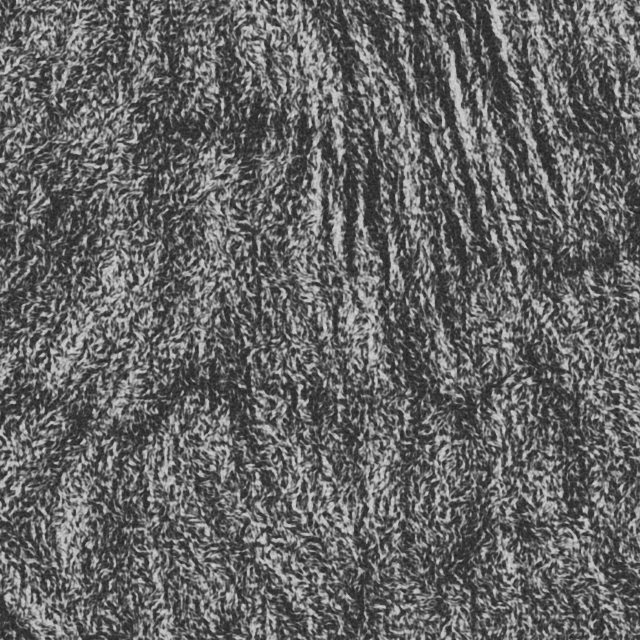
A WebGL 2 fragment shader for this texture:

```glsl
#version 300 es
precision highp float;
// Rough grey relief: jumbled bright grains on a bending flow, with thin streaks and dark faults.

#define GRAIN_FREQ 125.0
#define FINE_FREQ 225.0
#define STREAK_FREQ 56.0
#define PATCH_FREQ 13.0
#define GRAIN_AMOUNT 0.70
#define FINE_AMOUNT 0.46
#define PATCH_AMOUNT 0.28
#define FAULT_DEPTH 0.9
#define CONTRAST 1.8
#define BIAS -0.78
#define DARK 0.19
#define LIGHT 0.78

uniform vec2 u_resolution;
out vec4 fragColor;

const float TAU = 6.28318;

// Random unit gradient for a lattice cell
vec2 gradient(ivec2 cell) {
    uvec2 c = uvec2(cell);
    uint h = c.x * 1597334677u ^ c.y * 3812015801u;
    h = (h ^ (h >> 15)) * 2246822519u;
    h = (h ^ (h >> 13)) * 3266489917u;
    h ^= h >> 16;
    float angle = float(h & 65535u) / 65536.0 * TAU;
    return vec2(cos(angle), sin(angle));
}

float gradientNoise(vec2 p) {
    ivec2 i = ivec2(floor(p));
    vec2 f = fract(p);
    vec2 u = f * f * f * (f * (f * 6.0 - 15.0) + 10.0);
    float a = dot(gradient(i), f);
    float b = dot(gradient(i + ivec2(1, 0)), f - vec2(1.0, 0.0));
    float c = dot(gradient(i + ivec2(0, 1)), f - vec2(0.0, 1.0));
    float d = dot(gradient(i + ivec2(1, 1)), f - vec2(1.0, 1.0));
    return mix(mix(a, b, u.x), mix(c, d, u.x), u.y);
}

// Noise blurred along a direction; stretch is in cells, result has about unit variance
float combedNoise(vec2 p, vec2 dir, float stretch) {
    float sum = 0.0;
    float total = 0.0;
    for (int i = -6; i <= 6; i++) {
        float t = float(i) * 0.4;
        float weight = exp(-0.5 * t * t);
        sum += weight * gradientNoise(p + dir * t * stretch);
        total += weight;
    }
    return sum / total * sqrt(stretch) * 11.5;
}

// Lean of the flow from vertical: right at upper left, left elsewhere
float flowLean(vec2 p, float calm) {
    float upper = mix(0.5, -0.3, smoothstep(0.15, 0.65, p.x));
    float base = mix(-0.2, upper, smoothstep(0.1, 0.8, p.y));
    return base + gradientNoise(p * 3.2 + 17.3) * mix(1.0, 0.3, calm);
}

vec2 direction(float lean) {
    return vec2(sin(lean), cos(lean));
}

void main() {
    vec2 p = gl_FragCoord.xy / min(u_resolution.x, u_resolution.y);

    // Long clear streaks gather in the upper right
    float streaky = 1.0 - smoothstep(0.1, 0.4, length((p - vec2(0.7, 0.82)) * vec2(1.0, 0.8)));
    float lean = flowLean(p, streaky);
    float jitter = 1.6 * gradientNoise(p * 12.0 + 41.7) + 2.2 * gradientNoise(p * 38.0 + 57.1);
    vec2 flow = direction(lean);
    vec2 grainFlow = direction(lean + jitter * mix(1.0, 0.4, streaky));

    // Grain layers from fine to coarse
    float grain = combedNoise(p * GRAIN_FREQ, grainFlow, mix(0.36, 0.5, streaky));
    float fine = combedNoise(p * FINE_FREQ + 71.3, grainFlow, 0.35);
    float streak = combedNoise(p * STREAK_FREQ + 131.9, flow, mix(1.2, 2.2, streaky));
    float patches = combedNoise(p * PATCH_FREQ + 211.1, flow, 0.6);

    // Narrow dark faults along the zero lines of a broad noise
    vec2 warp = 0.03 * vec2(gradientNoise(p * 14.0 + 5.2), gradientNoise(p * 14.0 + 93.4));
    float broad = gradientNoise((p + warp) * vec2(5.0, 2.4) + vec2(8.6, 3.1));
    float fault = exp(-pow(broad / 0.045, 2.0));

    float height = GRAIN_AMOUNT * grain + FINE_AMOUNT * fine
                 + mix(0.3, 0.65, streaky) * streak
                 + PATCH_AMOUNT * patches - FAULT_DEPTH * fault;

    // Soft threshold from dark ground to light grain, with a faint speckle over both
    float tone = 1.0 / (1.0 + exp(-(CONTRAST * height + BIAS)));
    float speckle = 0.1 * gradientNoise(p * 250.0 + 301.5);
    fragColor = vec4(vec3(mix(DARK, LIGHT, tone) + speckle), 1.0);
}
```
